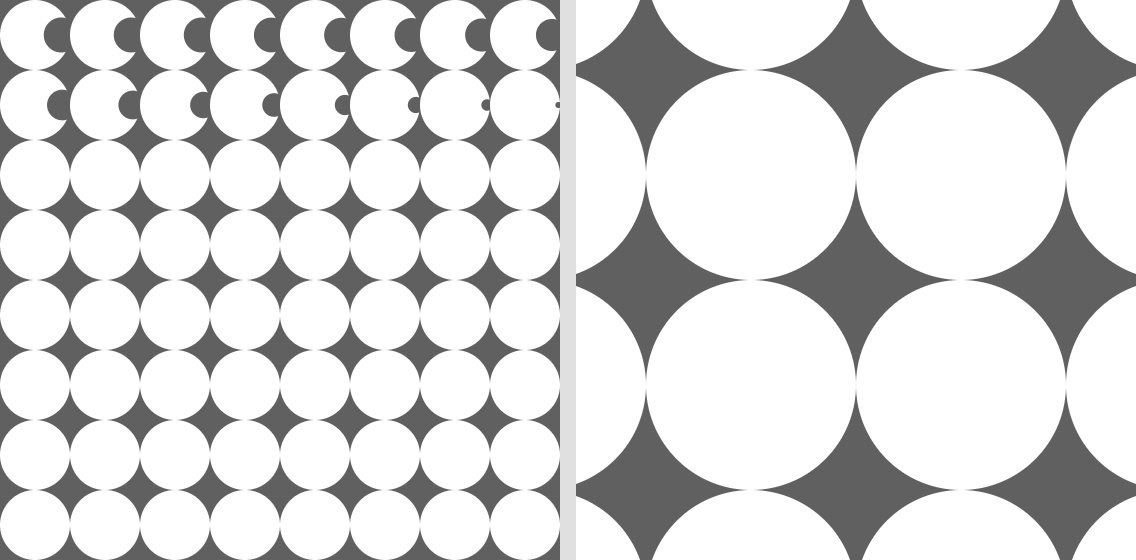
Left: the whole. Right: its middle third, enlarged.
Reproduce this pattern procedurally as a Shadertoy shader.

```glsl
// An 8 by 8 grid of touching white discs on grey. Read from the top left, the
// first 16 discs have a round bite on the right that shrinks away cubically.
// Discs and bites are circle distances, cut out within each grid cell.

float circleDistance(vec2 p, vec2 center, float radius) {
    return length(p - center) - radius;
}

// Coverage of a shape from its signed distance, softened over one pixel
float coverage(float dist, float pixel) {
    return clamp(0.5 - dist / pixel, 0.0, 1.0);
}

void mainImage(out vec4 fragColor, in vec2 fragCoord) {
    // Grid cells, with rows counted from the top
    vec2 grid = 8.0 * fragCoord / iResolution.xy;
    vec2 cell = floor(grid);
    vec2 p = fract(grid);
    float pixel = 8.0 / iResolution.y;
    float index = cell.x + 8.0 * (7.0 - cell.y);

    // White disc filling the cell
    float white = coverage(circleDistance(p, vec2(0.5), 0.5), pixel);

    // Bite that shrinks and slides to the right edge
    float fade = min(pow(index / 16.0, 3.0), 1.0);
    vec2 biteCenter = vec2(0.875 + 0.125 * fade, 0.5);
    float bite = coverage(circleDistance(p, biteCenter, 0.25 * (1.0 - fade)), pixel);
    white *= 1.0 - bite * step(index, 15.5);

    fragColor = vec4(mix(vec3(0.376), vec3(1.0), white), 1.0);
}
```
